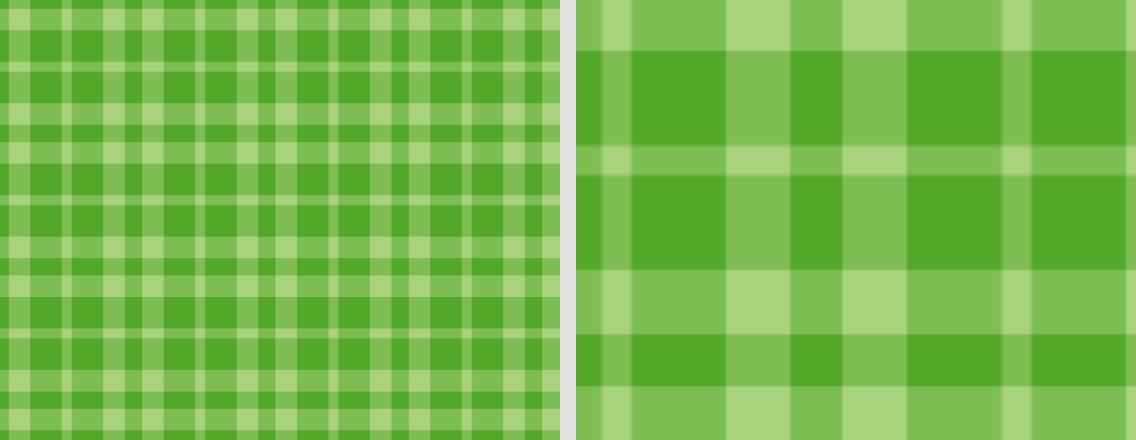
Left, the full canvas; right, a detail of the centre.
Write a Shadertoy shader that draws this pattern.

```glsl
#define REPEATS_ACROSS 4.2
#define TILE_CENTRE 0.501
#define THIN_HALF_WIDTH 0.037
#define WIDE_HALF_WIDTH 0.0807
#define WIDE_OFFSET 0.3545
#define THIN_SOFTNESS 0.009
#define WIDE_SOFTNESS 0.004
#define GROUND_COLOR vec3(0.329, 0.659, 0.161)
#define CROSSING_COLOR vec3(0.659, 0.824, 0.494)

// Coverage of a stripe, on both axes, from the distance to its centre line
vec2 stripe(vec2 centreDistance, float halfWidth, float softness) {
    return 1.0 - smoothstep(-softness, softness, centreDistance - halfWidth);
}

void mainImage(out vec4 fragColor, in vec2 fragCoord) {
    // Square tiles measured from the top left corner
    vec2 fromTopLeft = vec2(fragCoord.x, iResolution.y - fragCoord.y);
    vec2 tile = fromTopLeft / iResolution.x * REPEATS_ACROSS;
    float halfPixel = 0.5 * REPEATS_ACROSS / iResolution.x;

    // Mirrored distance from the tile centre: x for columns, y for rows
    vec2 centreDistance = abs(fract(tile - TILE_CENTRE + 0.5) - 0.5);

    // One soft thin stripe flanked by two crisp wide ones
    vec2 thin = stripe(centreDistance, THIN_HALF_WIDTH, max(THIN_SOFTNESS, halfPixel));
    vec2 wide = stripe(abs(centreDistance - WIDE_OFFSET), WIDE_HALF_WIDTH, max(WIDE_SOFTNESS, halfPixel));
    vec2 bands = max(thin, wide);

    // Each direction adds half of the lightening
    vec3 color = mix(GROUND_COLOR, CROSSING_COLOR, 0.5 * (bands.x + bands.y));
    fragColor = vec4(color, 1.0);
}
```
